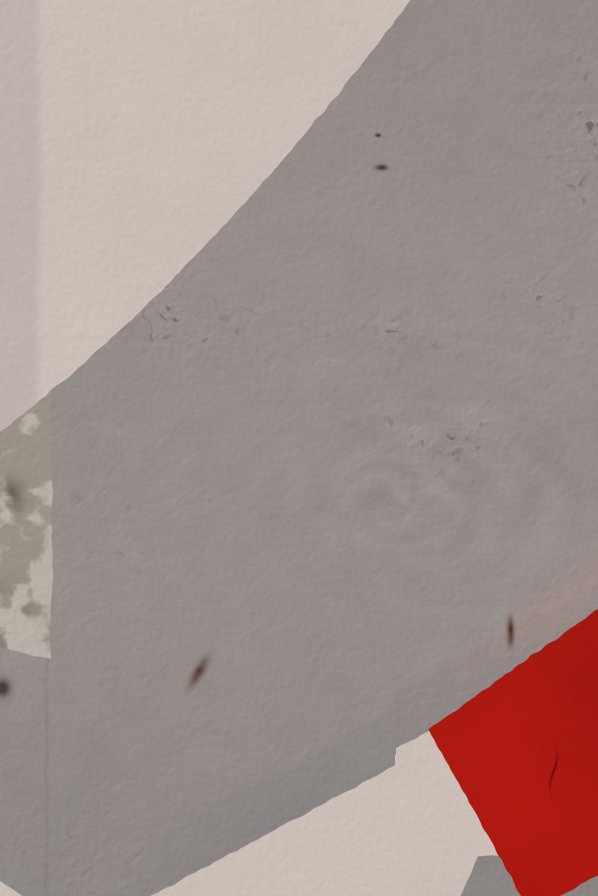
Reproduce this texture procedurally as a WebGL 1 fragment shader.

```glsl
precision highp float;
// Sunlit plaster wall painted with grey, cream and red shapes, with chips and rust.
uniform vec2 u_resolution;

const vec3 GREY = vec3(0.585, 0.553, 0.540);
const vec3 COOL_GREY = vec3(0.535, 0.515, 0.510);
const vec3 CREAM = vec3(0.795, 0.742, 0.715);
const vec3 RED = vec3(0.660, 0.095, 0.065);
const vec3 BARE = vec3(0.600, 0.565, 0.525);
const vec3 RUST = vec3(0.270, 0.150, 0.090);
const vec3 PIT = vec3(0.310, 0.270, 0.260);
const vec2 LIGHT_STEP = vec2(-0.0013, 0.0016);
const float GRAIN = 0.085;
const float EDGE_WOBBLE = 0.0025;

vec2 hashGradient(vec2 cell) {
  vec3 a = fract(cell.xyx * vec3(0.1031, 0.1030, 0.0973));
  a += dot(a, a.yzx + 33.33);
  return fract((a.xx + a.yz) * a.zy) * 2.0 - 1.0;
}

float gradientNoise(vec2 p) {
  vec2 i = floor(p), f = fract(p);
  vec2 u = f * f * f * (f * (f * 6.0 - 15.0) + 10.0);
  float a = dot(hashGradient(i), f);
  float b = dot(hashGradient(i + vec2(1, 0)), f - vec2(1, 0));
  float c = dot(hashGradient(i + vec2(0, 1)), f - vec2(0, 1));
  float d = dot(hashGradient(i + vec2(1, 1)), f - vec2(1, 1));
  return mix(mix(a, b, u.x), mix(c, d, u.x), u.y);
}

float fbm(vec2 p) {
  float sum = 0.0, amp = 0.6;
  for (int i = 0; i < 4; i++) {
    sum += amp * gradientNoise(p);
    p = mat2(1.6, 1.2, -1.2, 1.6) * p + 7.3;
    amp *= 0.5;
  }
  return sum;
}

// Soft spot: 1 at its centre, fading with the given radii.
float spot(vec2 p, vec2 centre, vec2 radii) {
  vec2 d = (p - centre) / radii;
  return exp(-dot(d, d));
}

// Antialiased coverage; positive distance is inside.
float fill(float d) {
  float w = 0.8 / u_resolution.y;
  return smoothstep(-w, w, d);
}

// Signed height above a line through a point with a slope.
float above(vec2 p, vec2 a, float slope) {
  return (p.y - a.y - slope * (p.x - a.x)) / sqrt(1.0 + slope * slope);
}

float plasterHeight(vec2 p, float rough) {
  float fine = gradientNoise(p * 125.0) + 0.6 * gradientNoise(p * 235.0 + 9.0);
  float lumps = gradientNoise(p * vec2(62.0, 74.0) + 3.0);
  return fine * (0.65 + 0.5 * rough) + lumps * (0.4 + 1.8 * rough);
}

void main() {
  vec2 p = gl_FragCoord.xy / u_resolution.y;
  float broad = fbm(p * 5.0 + 2.0);
  float mottled = fbm(p * 24.0 + 11.0);
  vec2 e = p + EDGE_WOBBLE * vec2(gradientNoise(p * 70.0), gradientNoise(p * 70.0 + 40.0));

  // Painted regions
  float slope = 0.763 + 1.26 * e.x;
  float arc = (e.y - 0.518 - 0.763 * e.x - 0.63 * e.x * e.x) / sqrt(1.0 + slope * slope);
  float upper = fill(arc);
  float redTop = above(e, vec2(0.478, 0.186), 0.709);
  float redLeft = (e.x - 0.478 - 0.56 * (0.186 - e.y)) * 0.87;
  float redBase = above(e, vec2(0.625, 0.0), 0.55);
  float red = fill(min(min(-redTop, redLeft), redBase));
  float ledge = above(e, vec2(0.169, 0.0), 0.536) - 0.016 * fill(e.x - 0.441);
  float notch = fill(min(e.x - 0.514 - 0.45 * e.y, 0.045 - e.y));
  float lower = fill(min(-ledge, -redLeft)) * (1.0 - notch);
  float corner = fill(-above(e, vec2(0.0, 0.017), -0.65));
  float cream = max(max(upper, lower), corner);

  // Roughened areas of plaster
  float rough = spot(p, vec2(0.21, 0.635), vec2(0.085, 0.035))
    + spot(p, vec2(0.49, 0.51), vec2(0.065, 0.035))
    + spot(p, vec2(0.655, 0.85), vec2(0.045, 0.09))
    + 0.7 * spot(p, vec2(0.43, 0.62), vec2(0.075, 0.028))
    + 0.7 * spot(p, vec2(0.60, 0.66), vec2(0.035, 0.045))
    + 0.5 * spot(p, vec2(0.12, 0.43), vec2(0.035, 0.08))
    + 0.4 * spot(p, vec2(0.09, 0.05), vec2(0.08, 0.05));
  rough *= smoothstep(-0.25, 0.2, mottled) * (1.0 - 0.6 * cream) * (1.0 - red);

  // Grey paint with cooler lower areas and trowel sweeps
  float cool = 0.55 * smoothstep(0.35, 0.05, p.y) + 0.35 * smoothstep(0.7, 1.0, p.y);
  float band = smoothstep(0.060, 0.050, ledge + 0.015 * broad) * smoothstep(0.12, 0.22, p.x);
  vec3 color = mix(GREY, COOL_GREY, clamp(cool + 0.35 * band + broad * 0.7, 0.0, 1.0));
  vec2 sweep = p - vec2(0.46, 0.43);
  float radius = length(sweep * vec2(0.8, 1.3)) + 0.025 * broad;
  float strokes = gradientNoise(vec2(atan(sweep.y, sweep.x) * 1.6, radius * 42.0));
  color += 0.055 * strokes * spot(p, vec2(0.49, 0.48), vec2(0.18, 0.14));
  color += 0.025 * mottled;
  float blush = spot(vec2(redTop, p.x), vec2(0.030, 0.63), vec2(0.018, 0.10));
  color += vec3(0.045, -0.005, -0.003) * blush;
  color -= 0.025 * smoothstep(0.004, 0.0, abs(e.x - 0.052)) * smoothstep(0.56, 0.5, p.y);

  // Bare strip with flaking whitewash
  float strip = fill(min(0.057 + 0.006 * mottled - p.x, above(e, vec2(0.0, 0.278), -0.26)));
  float flake = smoothstep(-0.02, 0.16, mottled + 0.25 * spot(p, vec2(0.048, 0.30), vec2(0.02, 0.06))
    - 0.12 * smoothstep(0.44, 0.52, p.y));
  vec3 bare = mix(BARE, vec3(0.72, 0.685, 0.65), flake);
  float stain = spot(p, vec2(0.010, 0.445), vec2(0.016, 0.018))
    + 0.7 * spot(p, vec2(0.012, 0.305), vec2(0.022, 0.035));
  bare = mix(bare, vec3(0.40, 0.36, 0.31), stain * smoothstep(-0.12, 0.18, -mottled));
  color = mix(color, bare, strip);

  // Cream and red paint
  vec3 creamPaint = CREAM + 0.025 * broad + 0.012 * mottled;
  creamPaint -= vec3(0.055, 0.047, 0.035) * smoothstep(0.052, 0.035, p.x + 0.012 * broad) * upper;
  color = mix(color, creamPaint, cream);
  color = mix(color, RED * (1.0 + 0.16 * broad), red);

  // Raking light over grain, and pits in rough areas
  float relief = plasterHeight(p, rough) - plasterHeight(p + LIGHT_STEP, rough);
  color *= 1.0 + GRAIN * relief * mix(1.0, 0.7, max(red, cream));
  float pits = smoothstep(0.16, 0.48, gradientNoise(p * vec2(85.0, 100.0) + 2.5 * mottled));
  color = mix(color, PIT, 0.55 * pits * min(rough, 1.0));

  // Rust marks, chips and a scratch
  float rust = spot(p, vec2(0.222 + 0.5 * (p.y - 0.25), 0.250), vec2(0.006, 0.014))
    + spot(p, vec2(0.570, 0.295), vec2(0.0035, 0.013));
  color = mix(color, RUST, clamp(rust * (0.75 + 1.8 * mottled), 0.0, 0.9));
  float chips = spot(p, vec2(0.426, 0.813), vec2(0.006, 0.003))
    + spot(p, vec2(0.422, 0.849), vec2(0.003, 0.002))
    + spot(p, vec2(0.003, 0.232), vec2(0.008, 0.009));
  color = mix(color, vec3(0.22, 0.19, 0.21), min(chips, 0.85));
  float scratch = spot(p, vec2(0.618 + 0.004 * sin(p.y * 90.0), 0.140), vec2(0.0015, 0.020));
  color *= 1.0 - 0.4 * scratch;
  gl_FragColor = vec4(clamp(color, 0.0, 1.0), 1.0);
}
```
